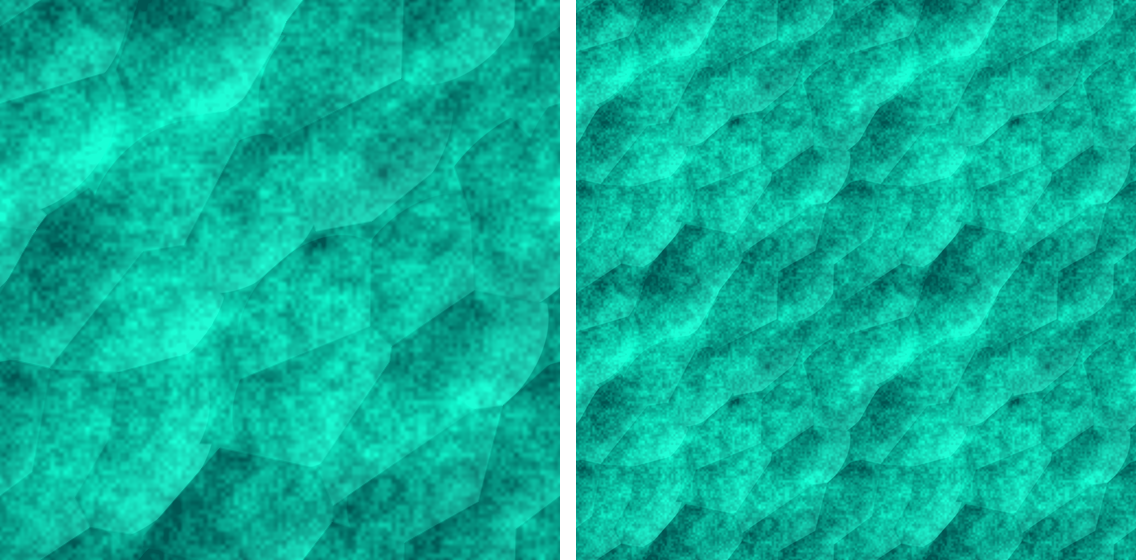
Left, the tile; right, the same tile 2 across and 2 down.
Give the GLSL for this texture, as a WebGL 2 fragment shader.

```glsl
#version 300 es
precision highp float;
// Cloudy turquoise mineral with fine grain and faintly shaded crystal facets, tileable.

#define FACETS 5.0          // facet cells per side
#define FACET_SHADE 0.23    // brightness change across a facet
#define FACET_VEIL 0.22     // pale veil on the lit side of a facet
#define FACET_REACH 0.80    // radius limit of a facet, in cells
#define CLOUD_FREQ 4.0      // lattice size of the coarsest cloud layer
#define LAYERS 6            // cloud layers, each twice as fine
#define LIGHT_ANGLE -0.87   // direction in which facets brighten
#define DEEP vec3(0.0, 0.40, 0.37)
#define VIVID vec3(0.07, 1.0, 0.83)
#define PALE vec3(0.36, 0.86, 0.80)

uniform vec2 u_resolution;
out vec4 fragColor;

// Integer hash of a lattice cell, wrapped to the period
vec2 hash2(vec2 cell, float period, float seed) {
    uvec2 v = uvec2(mod(cell, period)) + uvec2(uint(seed) * 747u + 13u, uint(seed) * 391u + 71u);
    v = v * 1664525u + 1013904223u;
    v.x += v.y * 1664525u;
    v.y += v.x * 1664525u;
    v ^= v >> 16u;
    v.x += v.y * 1664525u;
    v.y += v.x * 1664525u;
    v ^= v >> 16u;
    return vec2(v >> 8u) / 16777216.0;
}

// Value noise, periodic on the unit square
float wrappedNoise(vec2 p, float freq, float seed) {
    vec2 q = p * freq;
    vec2 i = floor(q);
    vec2 f = q - i;
    f = f * f * (3.0 - 2.0 * f);
    float a = hash2(i, freq, seed).x;
    float b = hash2(i + vec2(1, 0), freq, seed).x;
    float c = hash2(i + vec2(0, 1), freq, seed).x;
    float d = hash2(i + vec2(1, 1), freq, seed).x;
    return mix(mix(a, b, f.x), mix(c, d, f.x), f.y);
}

// Layered clouds around zero; the coarse layers are sheared into diagonal drifts
float clouds(vec2 p) {
    float sum = 0.0;
    float freq = CLOUD_FREQ;
    for (int k = 0; k < LAYERS; k++) {
        vec2 q = k < 2 ? vec2(p.x - p.y, p.y) : p;
        float weight = k == LAYERS - 1 ? 0.32 : max(0.46 - 0.07 * float(k), 0.25);
        sum += weight * (wrappedNoise(q, freq, float(k) + 3.0) - 0.5);
        freq *= 2.0;
    }
    return sum;
}

// Diagonal metric that lengthens cells toward the upper right
vec2 stretch(vec2 d) {
    return vec2(d.x + d.y, d.y - d.x) * 0.7071 * vec2(0.82, 1.2);
}

// Linear shade inside one facet, cut off beyond its reach
float facetTone(vec2 d, vec2 rnd, float pixel) {
    float angle = LIGHT_ANGLE + (rnd.x - 0.5) * 0.7;
    float reach = FACET_REACH * mix(0.8, 1.15, rnd.y);
    float inside = smoothstep(-pixel, pixel, reach - length(stretch(d)));
    return inside * dot(d, vec2(cos(angle), sin(angle))) * 1.6;
}

// Shade of the nearest facet, blended with the second nearest at the border
float facets(vec2 p, float pixel) {
    vec2 q = p * FACETS;
    vec2 base = floor(q);
    vec2 near1 = vec2(0), near2 = vec2(0), cell1 = vec2(0), cell2 = vec2(0);
    float dist1 = 1e5, dist2 = 1e5;
    for (int y = -2; y <= 2; y++) {
        for (int x = -2; x <= 2; x++) {
            vec2 cell = base + vec2(x, y);
            vec2 d = q - cell - hash2(cell, FACETS, 21.0);
            vec2 s = stretch(d);
            float dist = dot(s, s);
            if (dist < dist1) {
                dist2 = dist1; near2 = near1; cell2 = cell1;
                dist1 = dist;  near1 = d;     cell1 = cell;
            } else if (dist < dist2) {
                dist2 = dist;  near2 = d;     cell2 = cell;
            }
        }
    }
    float gap = max(length(stretch(near1 - near2)), 0.001);
    float border = (dist2 - dist1) / (2.0 * gap);
    float tone1 = facetTone(near1, hash2(cell1, FACETS, 37.0), pixel);
    float tone2 = facetTone(near2, hash2(cell2, FACETS, 37.0), pixel);
    return mix(tone2, tone1, clamp(0.5 + 0.5 * border / pixel, 0.0, 1.0));
}

void main() {
    vec2 p = gl_FragCoord.xy / u_resolution;
    float pixel = FACETS / min(u_resolution.x, u_resolution.y);

    float tone = clamp(facets(p, pixel), -1.1, 1.1);
    float level = clamp(0.49 + clouds(p) + FACET_SHADE * tone, -0.1, 1.02);

    vec3 color = mix(DEEP, VIVID, level);
    color = mix(color, PALE, FACET_VEIL * max(tone, 0.0));
    fragColor = vec4(clamp(color, 0.0, 1.0), 1.0);
}
```
